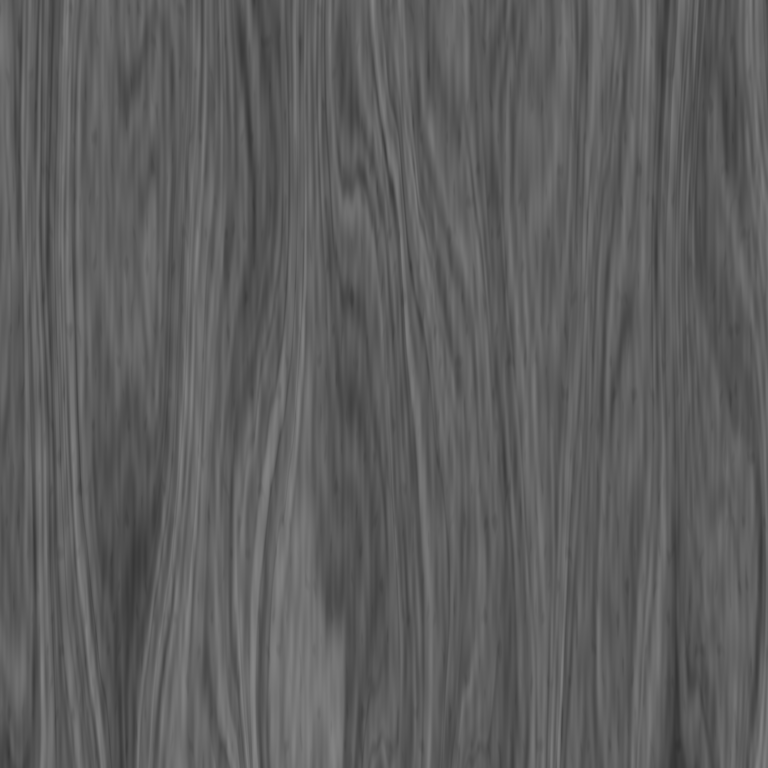
Reproduce this texture procedurally as a WebGL 1 fragment shader.

```glsl
precision highp float;

uniform vec2 u_resolution;

// Tone
const vec3 WOOD_COLOR = vec3(0.379);
const float BAND_CONTRAST = 0.090;
const float RING_CONTRAST = 0.115;
const float LINE_CONTRAST = 0.120;
const float SEAM_DEPTH = 0.045;
const float FIBRE_CONTRAST = 0.075;
const float PORE_DEPTH = 0.040;

// Layers across the growth field
const float BAND_FREQ = 19.0;
const float RING_FREQ = 58.0;
const float LINE_FREQ = 125.0;
const float SEAM_FREQ = 38.0;
const float SEAM_WIDTH = 0.12;

// Shape of the growth field: frequencies across and along the grain
const vec2 SWAY_FREQ = vec2(2.0, 1.5);
const float SWAY = 0.016;
const vec2 FIGURE_FREQ = vec2(10.0, 1.15);
const float FIGURE = 0.105;
const vec2 RIPPLE_FREQ = vec2(25.0, 2.6);
const float RIPPLE = 0.013;
const vec2 JAG_FREQ = vec2(85.0, 4.0);
const float JAG = 0.045;

// Fine texture
const vec2 FIBRE_FREQ = vec2(180.0, 11.0);
const vec2 PORE_FREQ = vec2(150.0, 24.0);
const int TAPS = 4;

vec2 hashGradient(vec2 cell) {
  vec3 q = fract(cell.xyx * vec3(0.1031, 0.1030, 0.0973));
  q += dot(q, q.yzx + 33.33);
  float angle = 6.28318 * fract((q.x + q.y) * q.z);
  return vec2(cos(angle), sin(angle));
}

float gradientNoise(vec2 p) {
  vec2 i = floor(p);
  vec2 f = p - i;
  vec2 u = f * f * f * (f * (f * 6.0 - 15.0) + 10.0);
  vec2 e = vec2(0.0, 1.0);
  float a = dot(hashGradient(i), f);
  float b = dot(hashGradient(i + e.yx), f - e.yx);
  float c = dot(hashGradient(i + e.xy), f - e.xy);
  float d = dot(hashGradient(i + e.yy), f - e.yy);
  return mix(mix(a, b, u.x), mix(c, d, u.x), u.y);
}

// Height whose contours are the growth rings
float growthField(vec2 p) {
  p.y += JAG * gradientNoise(p * JAG_FREQ + 71.3);
  p.x += SWAY * gradientNoise(p * SWAY_FREQ + 13.7);
  float figure = FIGURE * gradientNoise(p * FIGURE_FREQ + 37.4);
  float ripple = RIPPLE * gradientNoise(p * RIPPLE_FREQ + 5.6);
  return p.x + figure + ripple;
}

// One layer of the rings, changing slowly along the grain
float layer(float h, float y, float freq, float seed) {
  return gradientNoise(vec2(h * freq, y * 0.8) + seed);
}

float woodTone(vec2 p) {
  float h = growthField(p);
  float tone = BAND_CONTRAST * layer(h, p.y, BAND_FREQ, 21.3);
  tone += RING_CONTRAST * layer(h, p.y, RING_FREQ, 52.6);
  tone += LINE_CONTRAST * layer(h, p.y, LINE_FREQ, 94.4);

  // Thin dark seams between rings
  float seam = abs(layer(h, p.y, SEAM_FREQ, 133.3));
  tone -= SEAM_DEPTH * (1.0 - smoothstep(0.0, SEAM_WIDTH, seam));

  // Fibres and short pores
  tone += FIBRE_CONTRAST * gradientNoise(p * FIBRE_FREQ + 8.2);
  float pore = gradientNoise(p * PORE_FREQ + 61.8);
  return tone - PORE_DEPTH * smoothstep(0.25, 0.6, pore);
}

void main() {
  float pixel = 1.0 / min(u_resolution.x, u_resolution.y);
  vec2 p = gl_FragCoord.xy * pixel;

  // Average across the grain to smooth narrow rings
  float tone = 0.0;
  for (int i = 0; i < TAPS; i++) {
    float shift = (float(i) + 0.5) / float(TAPS) - 0.5;
    tone += woodTone(p + vec2(shift * 1.1 * pixel, 0.0));
  }
  gl_FragColor = vec4(WOOD_COLOR + tone / float(TAPS), 1.0);
}
```
